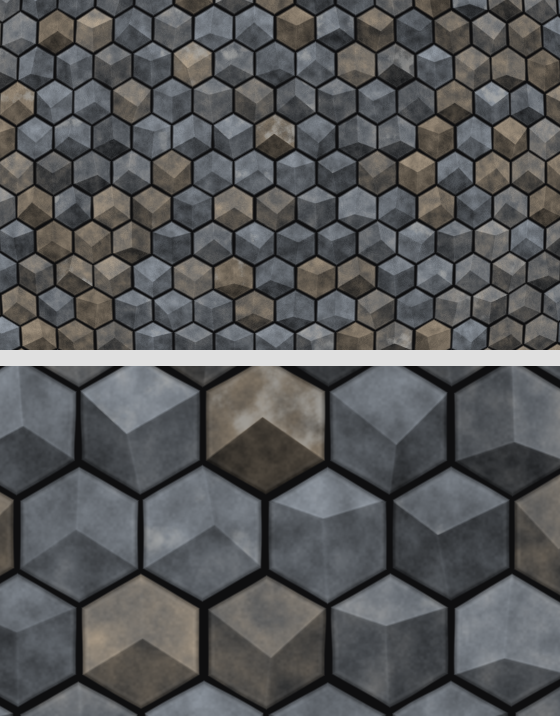
Top: the whole. Bottom: its middle third, enlarged.
A Shadertoy shader for this texture:

```glsl
// Wall of faceted hexagonal stone blocks in staggered rows, parted by dark seams.
// Each block has an off-centre peak with ridges to three alternate corners; its
// facets are lit from above and weathered with noise, under mild lens curvature.

const float PITCH = 0.1187;                 // block width, in canvas heights
const vec2  LENS_CENTRE = vec2(0.727, 0.506);
const float LENS_CURVE = 0.10;
const float KEYSTONE = 0.06;
const float SEAM = 0.027;                   // half seam width, in block widths
const float PEAK_SHIFT = 0.15;
const float LIGHT_UP = 0.105;
const float LIGHT_SIDE = 0.035;
const vec3  SEAM_COLOR = vec3(0.055, 0.055, 0.06);
const vec3  COOL_TINT = vec3(0.95, 1.00, 1.06);
const vec3  WARM_TINT = vec3(1.10, 1.00, 0.87);
const vec3  CHALK = vec3(0.66, 0.66, 0.65);

float hash(vec2 p) {
    return fract(sin(dot(p, vec2(127.1, 311.7))) * 43758.5453);
}

float noise(vec2 p) {
    vec2 i = floor(p), f = fract(p);
    f = f * f * (3.0 - 2.0 * f);
    return mix(mix(hash(i), hash(i + vec2(1, 0)), f.x),
               mix(hash(i + vec2(0, 1)), hash(i + vec2(1, 1)), f.x), f.y);
}

float fbm(vec2 p) {
    float sum = 0.0, amp = 0.5;
    for (int i = 0; i < 5; i++) {
        sum += amp * noise(p);
        p = mat2(1.6, 1.2, -1.2, 1.6) * p + 7.3;
        amp *= 0.5;
    }
    return sum;
}

float cross2(vec2 a, vec2 b) { return a.x * b.y - a.y * b.x; }

vec2 polar(float angle) { return vec2(cos(angle), sin(angle)); }

// Centre of the nearest block in the staggered lattice
vec2 hexCentre(vec2 p) {
    vec2 s = vec2(1.0, 1.73205);
    vec2 a = s * floor(p / s + 0.5);
    vec2 b = s * (floor(p / s) + 0.5);
    return distance(p, a) < distance(p, b) ? a : b;
}

// Distance from the centre, measured along the nearest side's normal
float hexRadius(vec2 q) {
    q = abs(q);
    return max(q.x, dot(q, vec2(0.5, 0.86603)));
}

// x: brightness of the facet below q, y: distance to the nearest ridge
vec2 facets(vec2 q, vec2 id, float blur) {
    float turn = hash(id + 3.1) < 0.57 ? 0.5236 : 1.5708;
    vec2 peak = PEAK_SHIFT * (2.0 * vec2(hash(id + 5.7), hash(id + 9.2)) - 1.0);
    float side = 2.0 * hash(id + 13.4) - 1.0;
    vec2 w = q - peak;
    float tone = 0.0, total = 0.0001, ridge = 1.0;
    for (int i = 0; i < 3; i++) {
        float angle = turn + 2.0944 * float(i);
        vec2 a = normalize(0.57735 * polar(angle) - peak);
        vec2 b = normalize(0.57735 * polar(angle + 2.0944) - peak);
        float inside = smoothstep(-blur, blur, cross2(a, w))
                     * smoothstep(-blur, blur, cross2(w, b));
        vec2 facing = polar(angle + 1.0472);
        float light = LIGHT_UP * facing.y + LIGHT_SIDE * side * facing.x
                    + 0.09 * (hash(id + 17.0 + float(i)) - 0.5);
        tone += inside * light;
        total += inside;
        ridge = min(ridge, length(w - a * max(dot(w, a), 0.0)));
    }
    return vec2(tone / total, ridge);
}

void mainImage(out vec4 fragColor, in vec2 fragCoord) {
    // Canvas to lattice, with the rows and columns tightening outward
    vec2 p = fragCoord / iResolution.y;
    p.x += 0.8 - 0.5 * iResolution.x / iResolution.y;
    p -= LENS_CENTRE;
    p *= 1.0 + LENS_CURVE * dot(p, p);
    p.y *= 1.0 - KEYSTONE * p.y;
    p /= PITCH;
    float px = 1.0 / (iResolution.y * PITCH);

    // Block, with slightly uneven placing and sides
    vec2 centre = hexCentre(p);
    vec2 id = floor(centre / vec2(0.5, 0.86603) + 0.5);
    vec2 q = p - centre;
    vec2 offset = 0.016 * (vec2(hash(id), hash(id + 1.7)) - 0.5);
    float uneven = 0.016 * (noise(p * 3.0) - 0.5);
    float inset = 0.5 - SEAM - hexRadius(q - offset) - uneven;

    // Facets and worn ridges
    vec2 facet = facets(q, id, max(px, 0.012));
    float grain = fbm(p * 5.0 + id * 3.7);
    float speck = noise(p * 38.0);
    float tone = 0.365 + facet.x + 0.10 * (hash(id + 21.0) - 0.5);
    tone += 0.24 * (grain - 0.48) + 0.035 * (speck - 0.5);
    tone += 0.045 * grain * (1.0 - smoothstep(0.0, 0.03, facet.y));

    // Stone tint, and chalky blooms on a few blocks
    float warmth = smoothstep(0.25, 0.95, hash(id + 27.0) + 0.4 * (grain - 0.5));
    vec3 color = tone * mix(COOL_TINT, WARM_TINT, warmth);
    float bloom = smoothstep(0.52, 0.78, fbm(p * 3.2 + 31.0));
    bloom *= step(0.72, hash(id + 33.0)) * smoothstep(-0.1, 0.08, facet.x);
    color = mix(color, CHALK, 0.7 * bloom);

    // Rounded rim, then the seam
    color *= mix(0.72, 1.0, smoothstep(0.0, 0.05, inset));
    color += 0.03 * smoothstep(0.01, 0.03, inset) * (1.0 - smoothstep(0.03, 0.06, inset));
    float edge = max(px, 0.01);
    color = mix(SEAM_COLOR, color, smoothstep(-edge, edge, inset));
    fragColor = vec4(clamp(color, 0.0, 1.0), 1.0);
}
```
